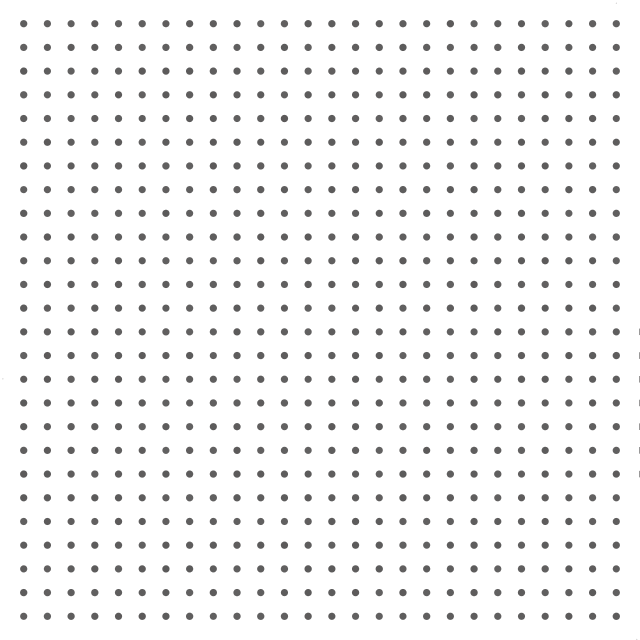
Reproduce this pattern procedurally as a WebGL 2 fragment shader.

```glsl
#version 300 es
precision highp float;
// Draws a 26 by 26 grid of small grey dots on white, with faint marks at the rim.

uniform vec2 u_resolution;
out vec4 outColor;

const float CELLS = 27.0;         // spacings across; dots sit on the inner crossings
const float DOT_RADIUS = 0.0056;
const vec3 PAPER = vec3(1.0);
const vec3 INK_DARK = vec3(0.345, 0.34, 0.34);
const vec3 INK_LIGHT = vec3(0.40, 0.395, 0.395);

float hash(vec2 p) {
    vec3 q = fract(vec3(p.xyx) * 0.1031);
    q += dot(q, q.yzx + 33.33);
    return fract((q.x + q.y) * q.z);
}

// Smooth coverage of a shape from its signed distance
float coverage(float dist, float pixel) {
    return clamp(0.5 - dist / pixel, 0.0, 1.0);
}

float disc(vec2 p, vec2 center, float radius) {
    return length(p - center) - radius;
}

float box(vec2 p, vec2 center, vec2 halfSize) {
    vec2 d = abs(p - center) - halfSize;
    return length(max(d, 0.0)) + min(max(d.x, d.y), 0.0);
}

// 1 when every component of v lies between lo and hi
float inside(vec2 v, vec2 lo, vec2 hi) {
    vec2 s = step(lo, v) * step(v, hi);
    return s.x * s.y;
}

void main() {
    float side = min(u_resolution.x, u_resolution.y);
    vec2 uv = gl_FragCoord.xy / side;
    float pixel = 1.0 / side;

    // Nearest crossing of the grid
    vec2 cell = floor(uv * CELLS + 0.5);
    vec2 center = cell / CELLS;

    // Dots, each with a trace of variation in size and tone
    float radius = DOT_RADIUS * (0.985 + 0.03 * hash(cell));
    float dots = coverage(disc(uv, center, radius), pixel);
    dots *= inside(cell, vec2(1.0), vec2(CELLS - 1.0));
    float tone = 0.25 + 0.5 * hash(cell + 57.0);
    vec3 color = mix(PAPER, mix(INK_DARK, INK_LIGHT, tone), dots);

    // Thin slivers of a cut-off column on the right rim
    float sliver = coverage(box(uv, vec2(1.0, center.y), vec2(0.0013, 0.005)), pixel);
    sliver *= inside(cell, vec2(CELLS, 7.0), vec2(CELLS, 13.0));
    color = mix(color, INK_LIGHT, 0.8 * sliver);

    // Pale specks near the rim
    float speck = disc(uv, vec2(0.963, 0.995), 0.0008);
    speck = min(speck, disc(uv, vec2(0.0045, 0.408), 0.0008));
    speck = min(speck, disc(uv, vec2(0.995, 0.001), 0.0008));
    color = mix(color, INK_LIGHT, 0.35 * coverage(speck, pixel));

    outColor = vec4(color, 1.0);
}
```
